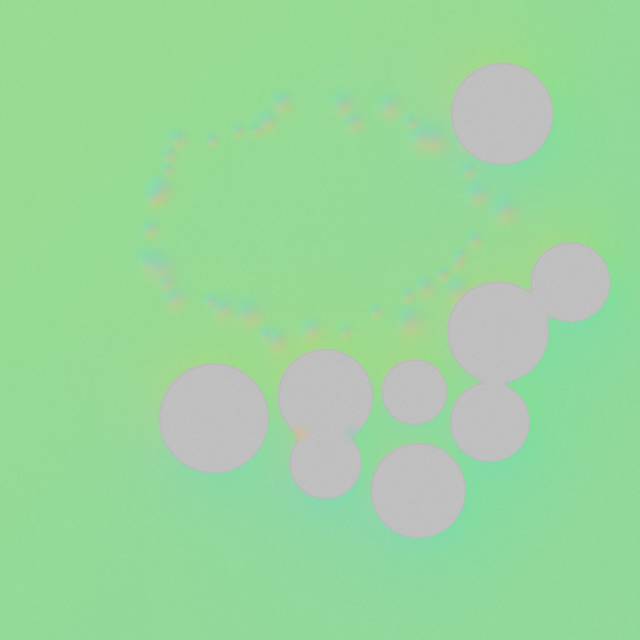
A WebGL 2 fragment shader for this texture map:

```glsl
#version 300 es
precision highp float;
// Flow-like green map with flat grey discs and a ring of small shaded bubbles.
uniform vec2 u_resolution;
out vec4 fragColor;

const vec3 DISCS[9] = vec3[9](
  vec3(.785, .8216, .080), vec3(.892, .5586, .0625), vec3(.7787, .4805, .0795),
  vec3(.766, .340, .0625), vec3(.648, .387, .0514), vec3(.654, .233, .0745),
  vec3(.509, .380, .0745), vec3(.509, .276, .0565), vec3(.3346, .346, .086));

float hash(float n) {
  return fract(sin(n * 12.9898) * 43758.5453);
}

float smoothMin(float a, float b, float k) {
  float h = max(k - abs(a - b), 0.0) / k;
  return min(a, b) - h * h * k * 0.25;
}

// Directional tint: green to the right, yellow above, teal below.
vec3 slopeTint(vec2 slope) {
  return slope.x * vec3(-.04, .014, -.012) + slope.y * vec3(.04, .002, -.055);
}

// Bubble centre on a jittered, squarish oval.
vec2 bubbleCentre(float i) {
  float angle = 6.28318 * (i + 0.8 * hash(i + 1.3)) / 42.0;
  vec2 dir = vec2(cos(angle), sin(angle));
  vec2 oval = sign(dir) * pow(abs(dir), vec2(.8)) * vec2(.255, .172);
  float inset = 1.0 - .13 * smoothstep(.75, 1.0, dot(dir, vec2(.75, -.66)));
  return vec2(.508, .655) + oval * inset * mix(.87, 1.12, hash(i + 7.7));
}

vec3 addBubble(vec3 col, vec2 p, float i) {
  float size = mix(.009, .021, pow(hash(i + 19.1), 2.0));
  vec2 d = (p - bubbleCentre(i)) / size;
  float glow = exp(-dot(d, d) * 1.2);
  col = mix(col, vec3(.68, .78, .68), .6 * glow);
  return col + glow * (d.y * vec3(-.16, .025, .09) + d.x * vec3(.07, -.05, -.04));
}

void main() {
  vec2 p = gl_FragCoord.xy / u_resolution;

  // Broad background wash
  vec3 col = mix(vec3(.595, .86, .575), vec3(.57, .85, .605),
                 smoothstep(.1, 1.5, p.x + 1.0 - p.y));

  // Disc shape and the coloured halo around it
  float dist = 1.0;
  vec2 slope = vec2(0.0);
  for (int i = 0; i < 9; i++) {
    vec2 d = p - DISCS[i].xy;
    float len = length(d);
    float edge = len - DISCS[i].z;
    dist = smoothMin(dist, edge, .012);
    slope += d / max(len, .001) * exp(-max(edge, 0.0) / .055);
  }
  col += slopeTint(clamp(slope, -1.6, 1.6));

  // Ring of bubbles
  for (int i = 0; i < 42; i++) col = addBubble(col, p, float(i));

  // Flat discs with a soft, slightly darker rim
  float soft = max(.0012, .7 / u_resolution.y);
  vec3 grey = vec3(.75) - .025 * smoothstep(-.004, 0.0, dist);
  col = mix(col, grey, smoothstep(soft, -soft, dist));

  // Warm and cool glints where the two stacked discs join
  vec2 joint = vec2(abs(p.x - .51) - .04, p.y - .322);
  float glint = exp(-dot(joint, joint) / .00012);
  vec3 glintColor = p.x < .51 ? vec3(.84, .74, .54) : vec3(.60, .78, .74);
  col = mix(col, glintColor, .6 * glint);

  // Fine grain
  col += .008 * (hash(dot(floor(p * 256.0), vec2(1.0, 57.31))) - .5);
  fragColor = vec4(col, 1.0);
}
```
